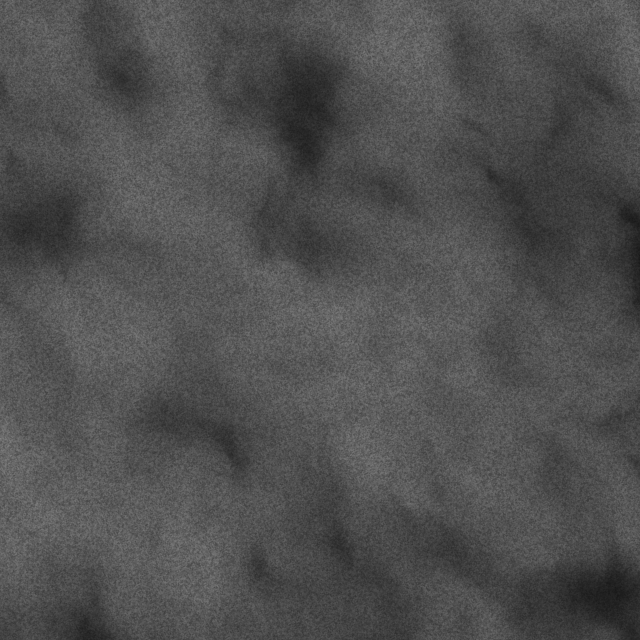
Give the GLSL for this texture, as a three.js fragment shader.

```glsl
// Dim grey smoke with soft dark diagonal smudges under fine film grain.
varying vec2 vUv;

const float BASE_GREY = 0.317;
const float CLOUD_CONTRAST = 0.28;
const float CLOUD_SCALE = 4.5;        // cloud cells across the canvas
const float CLOUD_STRETCH = 0.65;     // frequency along the drift
const float CLOUD_GAIN = 0.55;        // strength of each finer octave
const float DRIFT_ANGLE = -0.9;       // main direction, down to the right
const float WARP_SCALE = 7.0;
const float WARP_AMOUNT = 0.08;
const float SMUDGE_CELLS = 4.0;
const float SMUDGE_DEPTH = 0.22;
const float WISP_CELLS = 11.0;        // small faint smudges
const float WISP_DEPTH = 0.08;
const float SMUDGE_TURN = 1.9;        // spread of smudge directions
const vec2 SMUDGE_SIZE = vec2(0.34, 0.14); // length and width in cells
const float FINE_GRAIN_CELLS = 540.0;
const float SOFT_GRAIN_CELLS = 310.0;
const float GRAIN_CONTRAST = 0.5;     // relative to local brightness

float hash(vec2 p) {
  vec3 q = fract(vec3(p.xyx) * 0.1031);
  q += dot(q, q.yzx + 33.33);
  return fract((q.x + q.y) * q.z);
}

mat2 rotation(float angle) {
  float c = cos(angle);
  float s = sin(angle);
  return mat2(c, -s, s, c);
}

// Smooth value noise in 0..1
float noise(vec2 p) {
  vec2 i = floor(p);
  vec2 f = fract(p);
  f = f * f * f * (f * (f * 6.0 - 15.0) + 10.0);
  float low = mix(hash(i), hash(i + vec2(1.0, 0.0)), f.x);
  float high = mix(hash(i + vec2(0.0, 1.0)), hash(i + vec2(1.0, 1.0)), f.x);
  return mix(low, high, f.y);
}

// Layered noise around zero, turned at each octave to hide the lattice
float clouds(vec2 p) {
  float sum = 0.0;
  float weight = 0.5;
  for (int octave = 0; octave < 5; octave++) {
    sum += weight * (noise(p) - 0.5);
    p = rotation(0.6) * p * 2.03 + vec2(17.3, 9.1);
    weight *= CLOUD_GAIN;
  }
  return sum;
}

// Cellular scatter of elongated soft spots, mostly faint, a few strong
float smudges(vec2 p) {
  vec2 cell = floor(p);
  float total = 0.0;
  for (int y = -1; y <= 1; y++) {
    for (int x = -1; x <= 1; x++) {
      vec2 id = cell + vec2(float(x), float(y)) + 40.0;
      vec2 center = id - 40.0 + vec2(hash(id + 3.7), hash(id + 11.9));
      float angle = DRIFT_ANGLE + SMUDGE_TURN * (hash(id + 23.1) - 0.5);
      float size = mix(0.55, 1.15, hash(id + 31.3));
      vec2 d = rotation(angle) * (p - center) / (SMUDGE_SIZE * size);
      float strength = hash(id + 47.5);
      total += strength * strength * exp(-0.5 * dot(d, d));
    }
  }
  return total;
}

void main() {
  // Bend space so that the edges turn wispy
  vec2 warp = vec2(clouds(vUv * WARP_SCALE + 60.0),
                   clouds(vUv * WARP_SCALE + 90.0));
  vec2 p = vUv + WARP_AMOUNT * warp;

  // Clouds drawn out along the drift
  vec2 drift = rotation(DRIFT_ANGLE) * p * CLOUD_SCALE;
  float cloud = clouds(drift * vec2(CLOUD_STRETCH, 1.0) + 30.0);
  float grey = BASE_GREY + CLOUD_CONTRAST * cloud;

  // Dark smudges and small wisps, broken up by the clouds
  float breakup = 1.0 - 1.5 * cloud;
  float dark = smudges(p * SMUDGE_CELLS) * breakup;
  float wisps = smudges(p * WISP_CELLS + 20.0) * breakup;
  grey -= SMUDGE_DEPTH * (1.0 - exp(-1.3 * dark)) + WISP_DEPTH * wisps;

  // Film grain of two sizes, turned off the pixel grid
  vec2 fineUv = rotation(0.5) * vUv * FINE_GRAIN_CELLS;
  vec2 softUv = rotation(1.1) * vUv * SOFT_GRAIN_CELLS;
  float grain = 0.6 * noise(fineUv + 600.0) + 0.4 * noise(softUv + 400.0) - 0.5;
  grey = max(grey, 0.1) * (1.0 + GRAIN_CONTRAST * grain);

  gl_FragColor = vec4(vec3(grey), 1.0);
}
```
